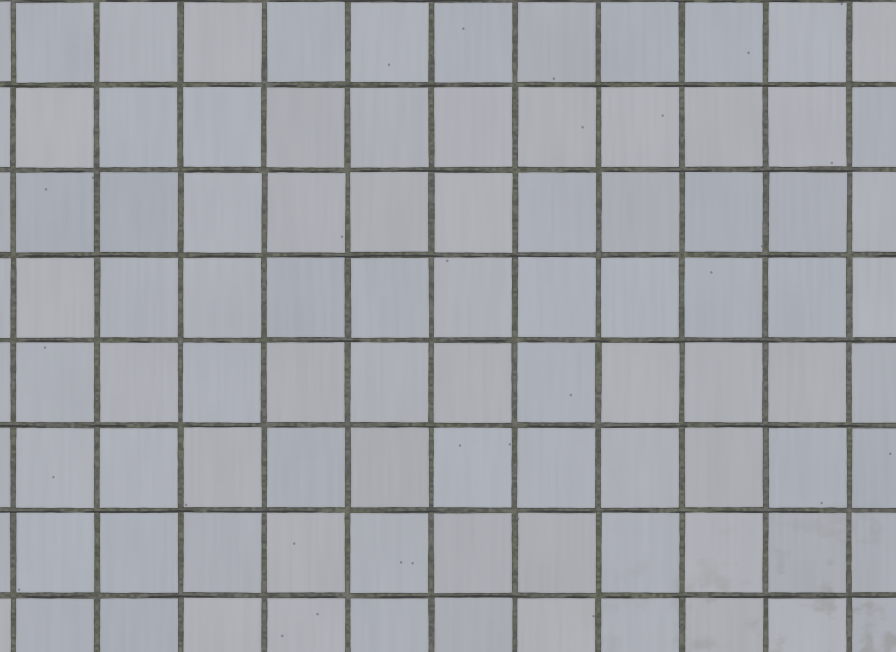
Give the GLSL for this texture, as a WebGL 1 fragment shader.

```glsl
precision highp float;

uniform vec2 u_resolution;

float hash(vec2 p) {
  vec3 q = fract(vec3(p.xyx) * 0.1031);
  q += dot(q, q.yzx + 33.33);
  return fract((q.x + q.y) * q.z);
}

float noise(vec2 p) {
  vec2 i = floor(p), f = fract(p);
  f = f * f * (3.0 - 2.0 * f);
  return mix(mix(hash(i), hash(i + vec2(1.0, 0.0)), f.x),
             mix(hash(i + vec2(0.0, 1.0)), hash(i + vec2(1.0, 1.0)), f.x), f.y);
}

float fbm(vec2 p) {
  float sum = 0.0, amp = 0.5;
  for (int i = 0; i < 4; i++) {
    sum += amp * noise(p);
    p = p * 2.03 + 17.0;
    amp *= 0.5;
  }
  return sum;
}

// Mottled cement with patchy dark cracks along the horizontal joints
vec3 groutColor(vec2 grid) {
  float grain = noise(grid * vec2(24.0, 32.0) + 40.0);
  vec3 color = mix(vec3(0.33, 0.33, 0.32), vec3(0.45, 0.45, 0.44), grain);
  color = mix(color, color * vec3(0.99, 1.02, 0.92), noise(grid * 2.3));

  float across = fract(grid.y + 0.5) - 0.5;
  float path = 0.016 + 0.014 * (noise(vec2(grid.x * 2.5, floor(grid.y + 0.5) * 7.0)) - 0.5);
  float crack = 1.0 - smoothstep(0.004, 0.018, abs(across - path));
  crack *= smoothstep(0.25, 0.65, noise(grid * vec2(4.0, 1.0) + 9.0));
  return mix(color, vec3(0.21, 0.21, 0.22), 0.75 * crack);
}

// Glazed face: tone per tile, faint vertical streaks, stains and specks
vec3 tileColor(vec2 grid, vec2 id, vec2 uv) {
  vec3 color = vec3(0.672, 0.684, 0.711);
  color += 0.022 * (hash(id + 3.0) - 0.5);
  color += vec3(0.012, 0.0, -0.012) * (hash(id + 61.0) - 0.5);
  color += 0.016 * (noise(vec2(grid.x * 22.0, grid.y * 1.6 + id.x * 5.0)) - 0.5);
  color += 0.022 * (fbm(grid * 1.3) - 0.5);

  float corner = smoothstep(0.55, 0.95, uv.x) * (1.0 - smoothstep(0.03, 0.3, uv.y));
  float stain = smoothstep(0.5, 0.72, fbm(grid * vec2(3.5, 4.5) + 21.0));
  color -= vec3(0.05, 0.055, 0.075) * stain * corner;

  vec2 speckGrid = grid * 7.0, cell = floor(speckGrid);
  vec2 center = 0.25 + 0.5 * vec2(hash(cell + 5.0), hash(cell + 83.0));
  float speck = 1.0 - smoothstep(0.05, 0.16, length(fract(speckGrid) - center));
  return color - 0.16 * speck * step(0.992, hash(cell + 29.0));
}

void main() {
  vec2 uv = gl_FragCoord.xy / u_resolution;
  // Square tile units, counted from the top left
  vec2 grid = vec2(uv.x * 10.72 - 0.16, (1.0 - uv.y) * 7.66 + 0.005);
  float pixel = 10.72 / u_resolution.x;

  // Each tile sits slightly shifted and turned
  vec2 id = floor(grid);
  vec2 local = fract(grid) - 0.5;
  local += 0.012 * (vec2(hash(id + 11.0), hash(id + 47.0)) - 0.5);
  local += vec2(-1.0, 1.0) * local.yx * 0.014 * (hash(id + 71.0) - 0.5);
  vec2 side = abs(local) - vec2(0.466, 0.469);
  side += 0.006 * (noise(grid.yx * 9.0) - 0.5);
  float edge = length(max(side + 0.012, 0.0)) + min(max(side.x, side.y) + 0.012, 0.0) - 0.012;

  // Shadow where the grout meets the tile, deeper below each tile
  vec3 grout = groutColor(grid);
  float shadow = 1.0 - smoothstep(0.0, 0.018, edge);
  float below = step(side.x, side.y) * step(0.0, local.y);
  grout *= 1.0 - shadow * (0.1 + 0.14 * below);

  vec3 tile = tileColor(grid, id, uv);
  tile *= 1.0 - 0.05 * smoothstep(-0.03, 0.0, edge);

  float joint = smoothstep(-0.65 * pixel, 0.65 * pixel, edge);
  gl_FragColor = vec4(mix(tile, grout, joint), 1.0);
}
```
